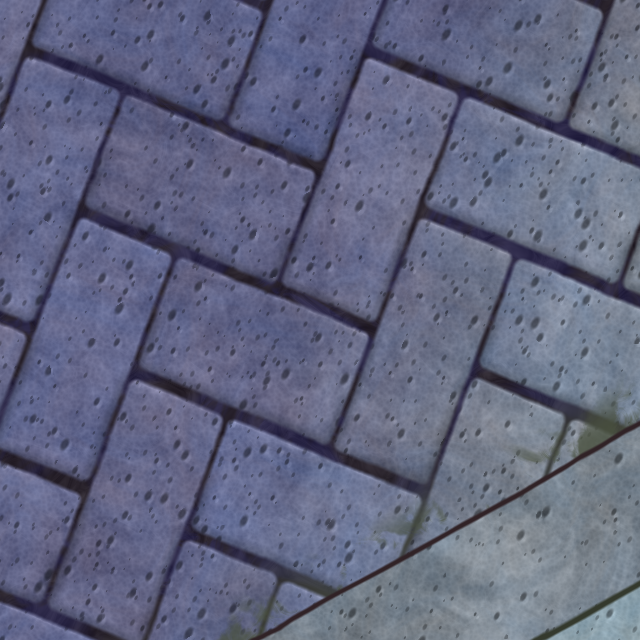
Write a Shadertoy shader that draws this texture.

```glsl
// Worn blue-grey herringbone pavers, tilted, meeting a diagonal stone curb.

const vec2 ORIGIN = vec2(0.195, 0.138);   // corner of one paver, y downward
const vec2 AXIS_U = vec2(0.1536, 0.0632); // one cell along the rows
const vec2 AXIS_V = vec2(-0.071, 0.189);  // one cell down the columns
const vec2 CURB_NORMAL = vec2(0.494, 0.869);

const vec3 SLATE_BLUE = vec3(0.385, 0.40, 0.545);
const vec3 GREY_STONE = vec3(0.495, 0.535, 0.59);
const vec3 JOINT_VIOLET = vec3(0.17, 0.155, 0.28);
const vec3 JOINT_EARTH = vec3(0.16, 0.135, 0.17);
const vec3 MOSS = vec3(0.29, 0.32, 0.25);
const vec3 CURB_GREY = vec3(0.47, 0.51, 0.55);
const vec3 PALE_STONE = vec3(0.55, 0.63, 0.67);

vec2 hash2(vec2 p) {
    vec3 h = fract(p.xyx * vec3(0.1031, 0.1030, 0.0973));
    h += dot(h, h.yzx + 33.33);
    return fract((h.xx + h.yz) * h.zy);
}

// Nearest feature point: distance, then two random values of its cell.
vec3 cellular(vec2 p) {
    vec2 base = floor(p);
    vec3 nearest = vec3(9.0, 0.0, 0.0);
    for (int y = -1; y <= 1; y++)
    for (int x = -1; x <= 1; x++) {
        vec2 cell = base + vec2(x, y);
        float d = length(cell + hash2(cell + 40.0) - p);
        if (d < nearest.x) nearest = vec3(d, hash2(cell + 97.0));
    }
    return nearest;
}

// Warped, turned sine layers, roughly -1 to 1.
float layeredSines(vec2 p) {
    float sum = 0.0, amp = 0.6;
    for (int i = 0; i < 5; i++) {
        p = mat2(0.8, 0.6, -0.6, 0.8) * p * 1.7 + sin(p.yx * 1.3 + float(i) * 2.1);
        sum += amp * sin(p.x) * sin(p.y);
        amp *= 0.68;
    }
    return sum;
}

// Slanted dark pits of random size; density is the share of cells pitted.
float pits(vec2 p, float scale, float density) {
    vec2 slanted = vec2(dot(p, vec2(0.86, 0.5)), 0.55 * dot(p, vec2(0.5, -0.86)));
    vec3 c = cellular(slanted * scale);
    float radius = mix(0.12, 0.38, c.z);
    return smoothstep(radius, 0.35 * radius, c.x) * step(c.y, density);
}

float roundedBox(vec2 p, vec2 halfSize, float radius) {
    vec2 e = abs(p) - halfSize + radius;
    return length(max(e, 0.0)) + min(max(e.x, e.y), 0.0) - radius;
}

// Herringbone: grid position to paver start and size in cells.
vec4 herringbone(vec2 g) {
    vec2 cell = floor(g);
    float k = mod(cell.x - cell.y, 4.0);
    vec2 size = k < 1.5 ? vec2(2.0, 1.0) : vec2(1.0, 2.0);
    if (k > 0.5 && k < 1.5) cell.x -= 1.0;
    if (k > 1.5 && k < 2.5) cell.y -= 1.0;
    return vec4(cell, size);
}

vec3 stoneSurface(vec2 p, vec3 base, float pitDensity) {
    float grain = cellular(p * vec2(95.0, 75.0)).x + cellular(p * 150.0 + 7.0).x - 0.95;
    base += 0.045 * layeredSines(p * 10.0) + 0.035 * layeredSines(p * 38.0) + 0.05 * grain;
    base += vec3(0.015, 0.0, -0.015) * layeredSines(p * 16.0 + 5.0);
    float pitted = max(pits(p, 48.0, pitDensity), 0.7 * pits(p + 0.31, 85.0, pitDensity));
    float rim = pits(p - vec2(0.004, 0.005), 48.0, pitDensity);
    base += 0.06 * rim * (1.0 - pitted);
    return mix(base, base * 0.5, 0.8 * pitted);
}

vec3 pavers(vec2 p, float pixel, float curbDistance) {
    vec2 wobble = 0.0022 * vec2(layeredSines(p * 9.0), layeredSines(p * 9.0 + 20.0));
    vec2 g = inverse(mat2(AXIS_U, AXIS_V)) * (p + wobble - ORIGIN);
    vec4 paver = herringbone(g);
    vec2 random = hash2(paver.xy + 11.0);
    vec2 scale = vec2(length(AXIS_U), length(AXIS_V));
    vec2 local = (g - paver.xy - 0.5 * paver.zw) * scale;
    vec2 halfSize = 0.5 * paver.zw * scale - vec2(0.0035, mix(0.0065, 0.0105, random.x));
    float d = roundedBox(local, halfSize, 0.013);

    // Stone, greyer toward the lower right and varied per paver
    float greying = smoothstep(0.45, 1.0, 0.8 * p.x + 0.35 * p.y + 0.05 * layeredSines(p * 5.0));
    vec3 base = mix(SLATE_BLUE, GREY_STONE, greying);
    base += 0.05 * (random.x - 0.5) + vec3(0.03, 0.01, -0.02) * (random.y - 0.5);
    vec3 stone = stoneSurface(p, base, 0.28);

    // Lit upper edge, shaded rim and lower edge
    float lit = exp(-abs(local.y + halfSize.y - 0.004) / 0.004);
    stone += lit * vec3(0.12, 0.11, 0.11) * (0.6 + 0.6 * layeredSines(p * 30.0));
    stone *= 1.0 - 0.22 * smoothstep(-0.02, 0.0, d) * smoothstep(-0.02, 0.04, local.y);

    // Joints
    vec3 joint = mix(JOINT_VIOLET, JOINT_EARTH, smoothstep(-0.5, 0.5, layeredSines(p * 14.0)));
    joint += 0.05 * layeredSines(p * 45.0);
    joint = mix(joint, MOSS, 0.6 * smoothstep(0.15, 0.0, curbDistance));
    vec3 color = mix(stone, joint, smoothstep(-0.003 - pixel, 0.002 + pixel, d));

    // Moss gathered along the curb
    float growth = smoothstep(0.15, 0.75, layeredSines(p * 11.0 + 3.0) + 0.3 * layeredSines(p * 50.0));
    return mix(color, MOSS, 0.8 * growth * smoothstep(0.09, 0.01, curbDistance));
}

void mainImage(out vec4 fragColor, in vec2 fragCoord) {
    vec2 p = vec2(fragCoord.x, iResolution.y - fragCoord.y) / iResolution.xy;
    float pixel = 1.0 / iResolution.y;
    float along = dot(p, CURB_NORMAL);
    float curb = along - 1.0685 + 0.003 * layeredSines(p * 6.0);
    float crack = along - 1.286 + 0.006 * layeredSines(p * 7.0 + 9.0);

    // Curb with a paler slab past its crack
    vec3 slab = mix(CURB_GREY, PALE_STONE, smoothstep(-pixel, pixel, crack));
    slab += 0.05 * smoothstep(0.1, 0.7, layeredSines(p * 8.0 + 2.0));
    slab = stoneSurface(p, slab, 0.16);
    slab = mix(slab, MOSS * 0.7, smoothstep(0.006 + pixel, 0.002, abs(crack)));

    // Join both along a thin earthy seam
    vec3 color = mix(pavers(p, pixel, -curb), slab, smoothstep(-pixel, pixel, curb));
    float seam = smoothstep(0.0045 + pixel, 0.0015, abs(curb));
    color = mix(color, JOINT_EARTH + vec3(0.03, 0.0, -0.02), seam);
    fragColor = vec4(clamp(color, 0.0, 1.0), 1.0);
}
```
